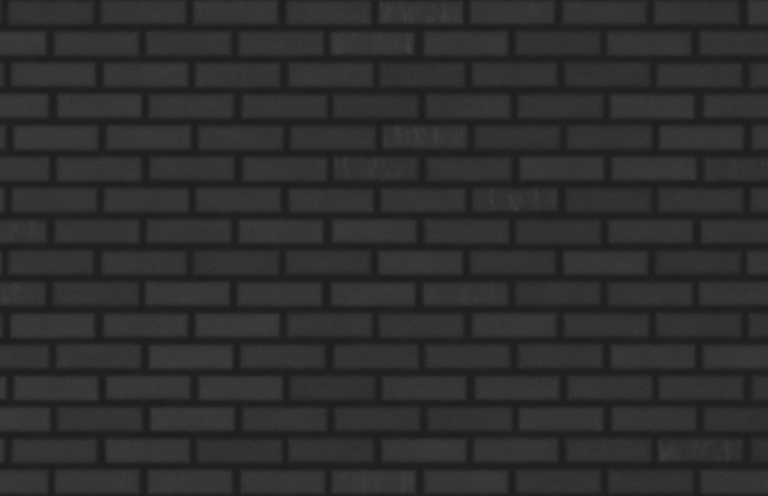
A Shadertoy shader for this texture:

```glsl
// Dark charcoal brick wall in running bond with soft, worn mortar joints.

vec2 hash2(vec2 p) {
    vec3 q = fract(vec3(p.xyx) * vec3(0.1031, 0.1030, 0.0973));
    q += dot(q, q.yzx + 33.33);
    return fract((q.xx + q.yz) * q.zy);
}

// Gradient noise, roughly -0.7 to 0.7
float noise(vec2 p) {
    vec2 i = floor(p), f = fract(p);
    vec2 w = f * f * f * (f * (f * 6.0 - 15.0) + 10.0);
    vec2 e = vec2(0.0, 1.0);
    float a = dot(hash2(i) * 2.0 - 1.0, f);
    float b = dot(hash2(i + e.yx) * 2.0 - 1.0, f - e.yx);
    float c = dot(hash2(i + e.xy) * 2.0 - 1.0, f - e.xy);
    float d = dot(hash2(i + e.yy) * 2.0 - 1.0, f - e.yy);
    return mix(mix(a, b, w.x), mix(c, d, w.x), w.y);
}

float fbm(vec2 p) {
    float sum = 0.0, amp = 0.6;
    for (int i = 0; i < 4; i++) {
        sum += amp * noise(p);
        p = p * 2.03 + 17.3;
        amp *= 0.55;
    }
    return sum;
}

float roundBox(vec2 p, vec2 halfSize, float radius) {
    vec2 d = abs(p) - halfSize + radius;
    return length(max(d, 0.0)) + min(max(d.x, d.y), 0.0) - radius;
}

void mainImage(out vec4 fragColor, in vec2 fragCoord) {
    vec2 uv = fragCoord / iResolution.xy;
    vec2 p = uv * vec2(1.5515, 1.0);
    vec2 cell = vec2(1.5515 / 8.32, 1.0 / 15.85);

    // Courses count down from the top; every other one shifts half a brick
    float y = (1.0 - uv.y) * 15.85 + 0.105;
    float row = floor(y);
    float shift = 0.08 + 0.48 * mod(row, 2.0) + 0.025 * sin(row * 0.75 - 1.6);
    float x = uv.x * 8.32 - shift;
    vec2 id = vec2(floor(x), row);
    vec2 rnd = hash2(id + 41.7);
    vec2 rnd2 = hash2(id + 93.1);

    // Brick outline with slightly uneven size and edges
    vec2 local = (vec2(fract(x), fract(y)) - 0.5) * cell;
    local += (rnd2 - 0.5) * vec2(0.003, 0.002);
    vec2 halfSize = cell * 0.5 - vec2(0.0078, 0.0076) - 0.0012 * rnd;
    float dist = roundBox(local, halfSize, 0.005) + 0.0022 * fbm(p * 45.0);
    float soft = max(0.0045, 1.0 / iResolution.y);
    float face = 1.0 - smoothstep(-soft, soft, dist);

    // Face tone: per-brick shade, cloudy stains, darker toward the rim
    float tone = 0.209 + 0.026 * (rnd.x - 0.5);
    tone += 0.022 * fbm(p * vec2(14.0, 22.0) + rnd * 50.0);
    tone += 0.012 * fbm(p * 3.0 + 5.0) - 0.012 * (uv.x - 0.5);
    tone -= 0.018 * smoothstep(-0.012, 0.0, dist);

    // A few bricks carry pale vertical streaks
    float streak = smoothstep(-0.1, 0.5, fbm(p * vec2(55.0, 18.0) + 8.0));
    tone += 0.055 * streak * smoothstep(0.82, 1.0, rnd.y);

    // Mortar, shaded darker along its middle
    float mortar = 0.136 + 0.016 * fbm(p * 20.0) - 0.012 * smoothstep(0.002, 0.008, dist);

    // Fine grain, stronger on the brick faces
    float grain = noise(p * vec2(150.0, 190.0) + 2.0 * noise(p * 60.0));
    float shade = mix(mortar, tone, face) + grain * mix(0.008, 0.022, face);
    fragColor = vec4(vec3(shade), 1.0);
}
```
